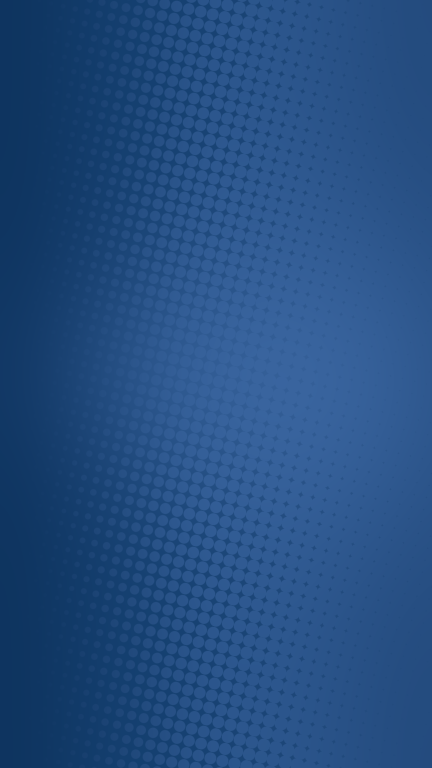
A WebGL 2 fragment shader for this background:

```glsl
#version 300 es
precision highp float;
// Blue gradient with a soft central glow and a tilted halftone that grows to the right.
uniform vec2 u_resolution;
out vec4 fragColor;

// Coverage of a round dot centred in each cell of a rotated grid.
float halftone(vec2 p, float radius, float pitch, float angle, float pixel) {
    float c = cos(angle), s = sin(angle);
    vec2 cell = fract(mat2(c, s, -s, c) * p / pitch) - 0.5;
    float edge = 0.75 * pixel / pitch;
    return 1.0 - smoothstep(-edge, edge, length(cell) - radius);
}

void main() {
    vec2 uv = gl_FragCoord.xy / u_resolution;
    vec2 p = gl_FragCoord.xy / u_resolution.x;

    // Dark ground, brightening away from the left edge
    vec3 ground = mix(vec3(0.055, 0.205, 0.375), vec3(0.08, 0.25, 0.44), smoothstep(0.0, 0.35, uv.x));
    ground = mix(ground, vec3(0.135, 0.295, 0.495), smoothstep(0.3, 0.95, uv.x));

    // Lighter ink, strongest right of the centre
    vec3 ink = mix(vec3(0.06, 0.21, 0.385), vec3(0.17, 0.335, 0.55), smoothstep(0.0, 0.55, uv.x));
    ink = mix(ink, vec3(0.14, 0.295, 0.495), smoothstep(0.6, 1.0, uv.x));

    // Broad glow that also softens the dots
    vec2 offset = (uv - vec2(0.66, 0.505)) / vec2(0.42, 0.23);
    float glow = exp(-dot(offset, offset));
    ink = mix(ink, vec3(0.23, 0.40, 0.63), 0.9 * glow);
    float band = exp(-pow((uv.y - 0.52) / 0.19, 2.0));
    ground = mix(ground, ink, 0.82 * band);

    // Dots swell until only small dark gaps remain
    float radius = mix(0.12, 0.47, smoothstep(0.03, 0.45, uv.x)) + 0.2 * smoothstep(0.4, 1.0, uv.x);
    float dots = halftone(p, radius, 0.0285, 0.22, 1.0 / u_resolution.x);
    dots *= smoothstep(0.04, 0.2, uv.x);

    fragColor = vec4(mix(ground, ink, dots), 1.0);
}
```
